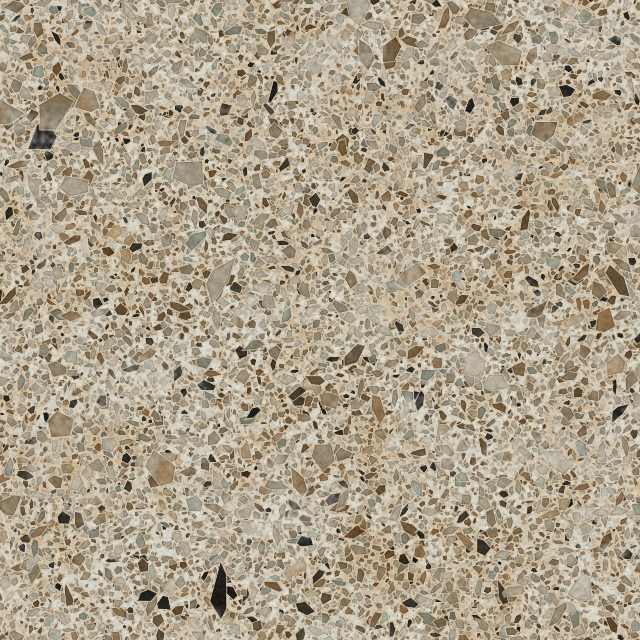
A three.js fragment shader for this texture:

```glsl
varying vec2 vUv;

float hash(vec2 p) {
  vec3 q = fract(p.xyx * vec3(0.1031, 0.1030, 0.0973));
  q += dot(q, q.yzx + 33.33);
  return fract((q.x + q.y) * q.z);
}

float noise(vec2 p) {
  vec2 i = floor(p), f = fract(p);
  f = f * f * (3.0 - 2.0 * f);
  return mix(mix(hash(i), hash(i + vec2(1, 0)), f.x),
             mix(hash(i + vec2(0, 1)), hash(i + vec2(1, 1)), f.x), f.y);
}

float fbm(vec2 p) {
  float sum = 0.0, amp = 0.5;
  for (int i = 0; i < 4; i++) {
    sum += amp * noise(p);
    p = p * 2.03 + 17.3;
    amp *= 0.5;
  }
  return sum / 0.9375;
}

// Distance to an irregular five-sided shard, in cell units
float shardDistance(vec2 p, vec2 id, float radius, float stretch) {
  float turn = 6.2832 * hash(id + 3.7);
  float c = cos(turn), s = sin(turn);
  p = vec2(c * p.x + s * p.y, c * p.y - s * p.x) * vec2(1.0 / stretch, stretch);
  float d = -1.0;
  for (int i = 0; i < 5; i++) {
    float k = float(i);
    float a = 1.2566 * (k + 0.6 * hash(id + 11.3 * k + 5.1));
    float reach = radius * (0.65 + 0.5 * hash(id + 7.9 * k + 2.3));
    d = max(d, dot(p, vec2(cos(a), sin(a))) - reach);
  }
  return d / stretch;
}

vec3 stoneColor(vec2 id, float rust) {
  float kind = hash(id + 41.7), tone = hash(id + 63.1);
  vec3 stone = mix(vec3(0.51, 0.46, 0.37), vec3(0.75, 0.72, 0.66), tone);
  if (kind > 0.60) stone = mix(vec3(0.44, 0.45, 0.39), vec3(0.68, 0.69, 0.63), tone);
  if (kind > 0.74) stone = mix(vec3(0.36, 0.28, 0.18), vec3(0.57, 0.47, 0.34), tone);
  if (kind > 0.93) stone = mix(vec3(0.11, 0.12, 0.12), vec3(0.30, 0.27, 0.21), tone);
  return mix(stone, stone * vec3(0.93, 0.76, 0.55), rust);
}

// Scatters one size of shards, each set in a pale tan rim
vec3 addShards(vec3 color, vec2 uv, float cells, float density, float rust) {
  vec2 p = uv * cells, base = floor(p);
  float mottle = fbm(uv * 130.0 + cells);
  for (int y = -1; y <= 1; y++) {
    for (int x = -1; x <= 1; x++) {
      vec2 cell = base + vec2(x, y);
      vec2 id = cell + cells * 3.0;
      if (hash(id + 0.7) > density) continue;
      vec2 offset = p - cell - vec2(hash(id + 19.2), hash(id + 27.6));
      float radius = mix(0.24, 0.44, hash(id + 31.4));
      float stretch = mix(1.0, 1.65, pow(hash(id + 53.8), 1.4));
      float d = shardDistance(offset, id, radius, stretch) / cells;

      vec3 rim = mix(vec3(0.85, 0.82, 0.75), vec3(0.81, 0.70, 0.55), hash(id + 71.5));
      color = mix(color, rim, 0.7 * (1.0 - smoothstep(0.0008, 0.0024, d)));

      vec3 stone = stoneColor(id, rust * hash(id + 83.2));
      stone *= 0.86 + 0.28 * mottle;
      stone *= 1.0 - 0.16 * smoothstep(-0.0022, -0.0003, d);
      color = mix(color, stone, 1.0 - smoothstep(-0.0007, 0.0007, d));
    }
  }
  return color;
}

void main() {
  vec2 uv = vUv;
  float patches = fbm(uv * 11.0 + 4.0);
  float rust = smoothstep(0.48, 0.78, fbm(uv * 19.0 + 31.0));

  // Cream binder with tan staining and gritty flecks
  float stain = smoothstep(0.42, 0.72, 0.5 * patches + 0.5 * fbm(uv * 85.0));
  vec3 color = mix(vec3(0.83, 0.83, 0.79), vec3(0.79, 0.70, 0.57), stain);
  color = mix(color, vec3(0.68, 0.51, 0.32), 0.4 * rust * noise(uv * 110.0));
  color *= 0.90 + 0.20 * fbm(uv * 210.0);
  color = mix(color, vec3(0.50, 0.44, 0.34), 0.6 * smoothstep(0.74, 0.9, noise(uv * 240.0 + 9.0)));

  // Shards from grit to pebbles
  color = addShards(color, uv, 104.0, 0.75, rust);
  color = addShards(color, uv, 67.0, 0.72, rust);
  color = addShards(color, uv, 43.0, 0.42, rust);
  color = addShards(color, uv, 19.0, 0.10, rust);

  // Milky bloom and fine surface grain
  float bloom = smoothstep(0.5, 0.75, fbm(uv * 14.0 + 57.0)) * noise(uv * 150.0);
  color = mix(color, vec3(0.84, 0.84, 0.81), 0.5 * bloom);
  color += 0.07 * (noise(uv * 380.0) - 0.5);
  gl_FragColor = vec4(clamp(color, 0.0, 1.0), 1.0);
}
```
